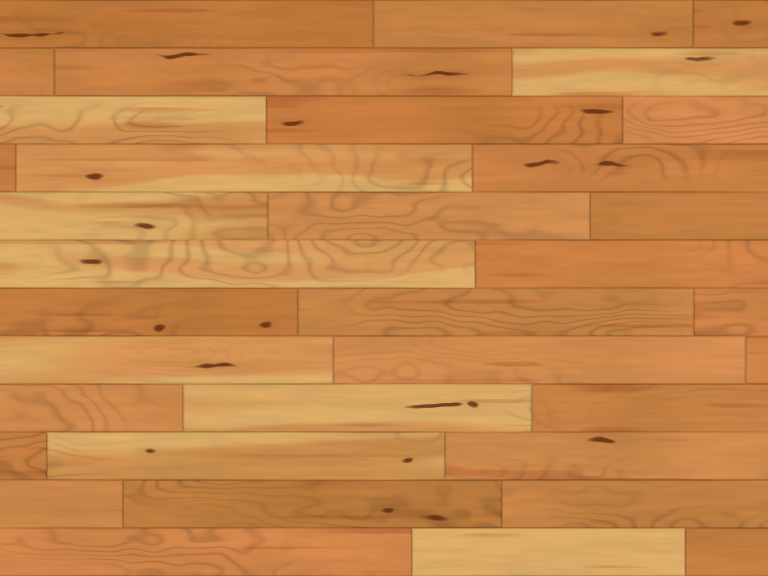
Reproduce this texture procedurally as a Shadertoy shader.

```glsl
// Cherry strip floor: twelve rows of staggered planks with grain, pale sapwood and dark knots.
#define ROWS 12.0
#define PLANK_LENGTH 8.3
#define ROW_SHIFT 3.9
#define SEAM_HALF_WIDTH 0.018
#define SEAM_DARKNESS 0.24
#define FIGURE_STRENGTH 0.12
#define SAPWOOD_SHARE 0.17
#define KNOT_SHARE 0.24
#define DARK_WOOD vec3(0.750, 0.470, 0.232)
#define LIGHT_WOOD vec3(0.832, 0.548, 0.315)
#define SAPWOOD vec3(0.860, 0.675, 0.405)
#define KNOT_COLOR vec3(0.380, 0.175, 0.070)

float hash(vec2 p) {
    vec3 q = fract(vec3(p.xyx) * 0.1031);
    q += dot(q, q.yzx + 33.33);
    return fract((q.x + q.y) * q.z);
}

float noise(vec2 p) {
    vec2 cell = floor(p), f = fract(p);
    f = f * f * (3.0 - 2.0 * f);
    return mix(mix(hash(cell), hash(cell + vec2(1, 0)), f.x),
               mix(hash(cell + vec2(0, 1)), hash(cell + vec2(1, 1)), f.x), f.y);
}

// Left end of a plank, in plank lengths
float jointAt(float index, float row) {
    return index + 0.5 * hash(vec2(index + 31.0, row + 7.0));
}

// Soft line of constant width around distance zero
float seamLine(float dist, float pixel) {
    return 1.0 - smoothstep(SEAM_HALF_WIDTH - 0.5 * pixel, SEAM_HALF_WIDTH + pixel, dist);
}

// Dark elongated flecks, with ragged outlines
float knots(vec2 local, float plankWidth, vec2 id, vec2 grainPos) {
    float mask = 0.0;
    for (int k = 0; k < 4; k++) {
        vec2 seed = id * 3.7 + float(k) * 17.0 + 50.0;
        if (hash(seed) > KNOT_SHARE) continue;
        vec2 center = vec2(plankWidth * hash(seed + 1.3), 0.15 + 0.7 * hash(seed + 2.9));
        float stretch = hash(seed + 4.1);
        vec2 radius = vec2(mix(0.13, 0.75, stretch * stretch), mix(0.075, 0.04, stretch));
        vec2 d = local - center;
        d.y += 0.10 * (noise(grainPos * vec2(2.5, 1.0)) - 0.5);
        float r = length(d / radius) + 0.8 * (noise(grainPos * vec2(5.0, 11.0)) - 0.5);
        mask = max(mask, 0.85 * (1.0 - smoothstep(0.35, 1.25, r)));
        mask = max(mask, 0.16 * exp(-r * 0.8));
    }
    return mask;
}

void mainImage(out vec4 fragColor, in vec2 fragCoord) {
    // Unit is one row height; rows count from the top
    vec2 uv = fragCoord / iResolution.xy;
    vec2 p = vec2(uv.x * ROWS * 4.0 / 3.0, (1.0 - uv.y) * ROWS);
    float pixel = ROWS / iResolution.y;

    // Find the plank
    float row = floor(p.y);
    float x = (p.x - mod(row * ROW_SHIFT + 4.0, PLANK_LENGTH)) / PLANK_LENGTH;
    float index = floor(x);
    if (x < jointAt(index, row)) index -= 1.0;
    float start = jointAt(index, row), end = jointAt(index + 1.0, row);
    vec2 id = vec2(index + 20.0, row + 3.0);
    vec2 local = vec2((x - start) * PLANK_LENGTH, fract(p.y));
    float plankWidth = (end - start) * PLANK_LENGTH;
    vec2 grainPos = local + vec2(hash(id + 5.0), hash(id + 9.0)) * 90.0;

    // Plank tone, mottling and redness
    float mottle = noise(grainPos * vec2(0.6, 1.3)) - 0.5;
    float tone = hash(id * 1.7 + 11.0) + 0.55 * mottle;
    vec3 color = mix(DARK_WOOD, LIGHT_WOOD, clamp(tone, -0.2, 1.2));
    float warmth = hash(id * 2.3 + 41.0) - 0.5 + 0.5 * mottle;
    color += warmth * vec3(0.025, -0.025, -0.020);

    // Sapwood bands on a few planks
    float pale = step(1.0 - SAPWOOD_SHARE, hash(id * 1.9 + 77.0));
    float wave = 0.35 * noise(grainPos * vec2(0.45, 0.3));
    float band = noise(vec2(grainPos.x * 0.18, (grainPos.y + wave) * 3.2));
    color = mix(color, SAPWOOD, pale * (0.35 + 0.6 * smoothstep(0.3, 0.65, band)));

    // Growth-ring contours, fading in and out along the plank
    float field = noise(grainPos * vec2(0.42, 1.5)) + 0.12 * noise(grainPos * vec2(2.2, 4.0));
    float ring = pow(0.5 + 0.5 * sin(field * 48.0), 4.0);
    float figured = smoothstep(0.45, 0.85, noise(grainPos * vec2(0.28, 0.8) + 23.0));
    color *= 1.0 - FIGURE_STRENGTH * ring * figured;

    // Fine fibres and occasional reddish streaks
    float fibre = 0.6 * noise(grainPos * vec2(0.9, 9.0)) + 0.4 * noise(grainPos * vec2(2.6, 20.0));
    color *= 1.0 + 0.09 * (fibre - 0.5);
    float streak = smoothstep(0.78, 0.97, noise(grainPos * vec2(0.4, 6.0) + 61.0));
    color *= 1.0 - streak * vec3(0.07, 0.14, 0.18);

    // Knots
    color = mix(color, KNOT_COLOR, knots(local, plankWidth, id, grainPos));

    // Seams between rows and at plank ends, unevenly worn
    float rowSeam = seamLine(min(local.y, 1.0 - local.y), pixel);
    float endSeam = seamLine(min(local.x, plankWidth - local.x), pixel);
    float wear = 0.3 + 0.7 * noise(vec2(p.x * 0.5, floor(p.y + 0.5) * 7.0));
    color *= 1.0 - SEAM_DARKNESS * max(rowSeam * wear, endSeam * 0.7);

    fragColor = vec4(clamp(color, 0.0, 1.0), 1.0);
}
```
